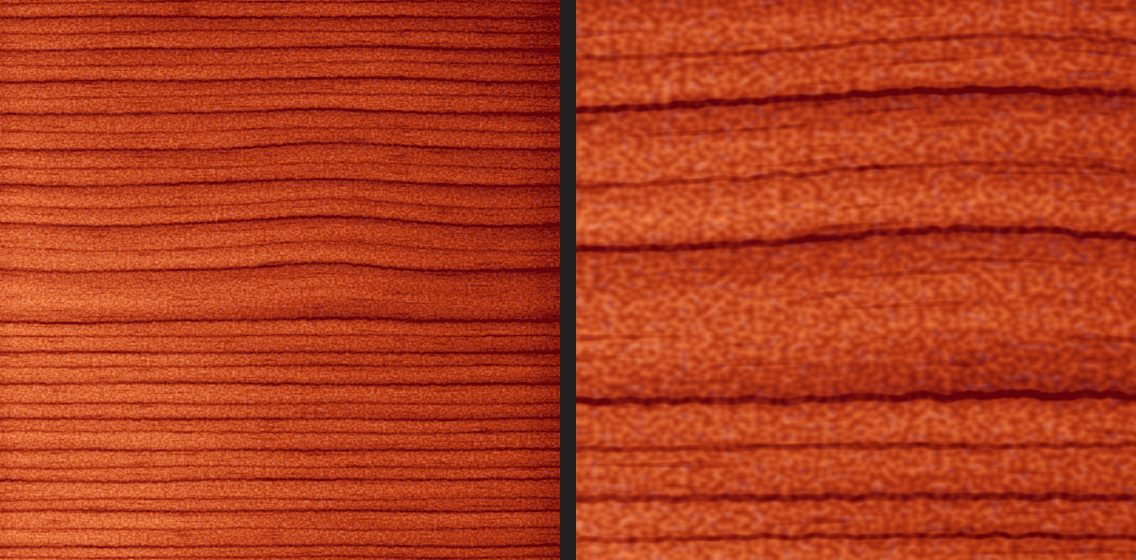
Left, the full canvas; right, a detail of the centre.
Write a Shadertoy shader that draws this texture.

```glsl
// Polished red-orange wood with dark, gently wavy horizontal growth rings.

const vec3 DARK_WOOD  = vec3(0.51, 0.08, 0.035);
const vec3 MID_WOOD   = vec3(0.72, 0.22, 0.075);
const vec3 LIGHT_WOOD = vec3(0.90, 0.45, 0.23);
const vec3 PLUM_TINT  = vec3(0.00, 0.01, 0.025);
const vec3 ROSE_TINT  = vec3(0.00, 0.035, 0.085);

const float RING_ORIGIN   = 0.427;  // height of ring zero, under the wide band
const float LOWER_DENSITY = 35.0;   // lines per canvas height below it
const float UPPER_DENSITY = 21.0;   // the same above it, growing upward
const float UPPER_GROWTH  = 16.0;
const float SWELL_HEIGHT  = 0.015;
const float LINE_WIDTH    = 0.0015;
const float LINE_DEPTH    = 0.46;
const float HALO_DEPTH    = 0.52;
const float GRAIN_DEPTH   = 0.43;
const float DARKEST_TONE  = -0.28;

uint scramble(uint n) {
    n = n * 747796405u + 2891336453u;
    n = ((n >> ((n >> 28u) + 4u)) ^ n) * 277803737u;
    return (n >> 22u) ^ n;
}

float hash(vec2 cell) {
    ivec2 c = ivec2(cell);
    return float(scramble(uint(c.x) + scramble(uint(c.y))) >> 8u) / 16777216.0;
}

float cornerSlope(vec2 cell, vec2 offset) {
    float angle = 6.28319 * hash(cell);
    return dot(vec2(cos(angle), sin(angle)), offset);
}

float gradientNoise(vec2 p) {
    vec2 i = floor(p), f = p - i;
    vec2 u = f * f * f * (f * (f * 6.0 - 15.0) + 10.0);
    vec2 e = vec2(1.0, 0.0);
    float low  = mix(cornerSlope(i, f), cornerSlope(i + e, f - e), u.x);
    float high = mix(cornerSlope(i + e.yx, f - e.yx),
                     cornerSlope(i + 1.0, f - 1.0), u.x);
    return mix(low, high, u.y);
}

// Height above ring zero, bent by a swell strongest just over the wide band.
float bentHeight(vec2 p) {
    float h = p.y - RING_ORIGIN;
    float lift = (h - 0.12) / (h > 0.12 ? 0.33 : 0.11);
    float fade = exp(-lift * lift);
    float across = (p.x - 0.57) / 0.16;
    h -= SWELL_HEIGHT * fade * exp(-across * across);
    h -= 0.010 * (0.4 + 0.6 * fade) * gradientNoise(p * vec2(3.1, 2.0) + 7.3);
    return h;
}

// Returns line darkness in x and the soft shade beside the lines in y.
vec2 growthRings(vec2 p, float pixel) {
    float h = bentHeight(p);
    float ring = h * LOWER_DENSITY, density = LOWER_DENSITY;
    if (h > 0.0) {
        ring = h * (UPPER_DENSITY + UPPER_GROWTH * h);
        density = UPPER_DENSITY + 2.0 * UPPER_GROWTH * h;
    }
    vec2 shade = vec2(0.0);
    float nearest = floor(ring + 0.5);
    for (int k = -2; k <= 2; k++) {
        float id = nearest + float(k);
        if (id == 1.0) continue;  // keeps the wide band clear
        float random = hash(vec2(id, 31.0));
        bool lower = id < 0.0;
        bool major = mod(id, 2.0) < 0.5;
        float jitter = (random - 0.5) * (lower ? 0.60 : 0.16) * (id == 0.0 ? 0.0 : 1.0);
        float wobble = 0.0050 * gradientNoise(vec2(p.x * 4.0, id * 3.7 + 0.4))
                     + 0.0022 * gradientNoise(vec2(p.x * 75.0, id * 5.3 + 0.6));
        float d = (ring - id - jitter) / density + wobble;

        // Thin core, uneven along its length
        float wear = 0.90 + 0.6 * gradientNoise(vec2(p.x * 7.0, id * 2.3 + 0.5));
        float strength = (major ? 1.0 : 0.72 + 0.3 * random) * wear;
        float width = LINE_WIDTH * (major ? 1.15 : 0.75);
        float core = 1.0 - smoothstep(width - pixel, width + 1.3 * pixel + 0.0007, abs(d));
        shade.x = max(shade.x, core * strength);

        // Shade lies on the side that faces the wide band
        float inward = id > 0.0 ? -d : d;
        float spread = inward > 0.0 ? (lower ? 0.008 : 0.016) : 0.0045;
        float weight = major ? (lower ? 0.8 : 1.0) : 0.38;
        shade.y += weight * exp(-abs(d) / spread);
    }
    return shade;
}

vec3 woodColor(float tone) {
    return tone < 0.5 ? mix(DARK_WOOD, MID_WOOD, tone * 2.0)
                      : mix(MID_WOOD, LIGHT_WOOD, tone * 2.0 - 1.0);
}

void mainImage(out vec4 fragColor, in vec2 fragCoord) {
    vec2 p = fragCoord / iResolution.xy;
    vec2 rings = growthRings(p, 1.0 / iResolution.y);

    // Light falls from the left and dims toward the edges
    float tone = 0.99 - 0.54 * p.x + 0.14 * gradientNoise(p * vec2(2.0, 3.0) + 3.1);
    tone -= 0.20 * smoothstep(0.92, 1.0, p.x) + 0.10 * smoothstep(0.03, 0.0, p.x);
    tone -= 0.10 * smoothstep(0.80, 1.0, p.y);

    // Long fibres, short dark dashes and fine speckle
    vec2 along = vec2(p.x, bentHeight(p));
    tone += 0.20 * gradientNoise(along * vec2(3.0, 55.0) + 11.7);
    float dash = gradientNoise(along * vec2(13.0, 175.0) + 5.2);
    tone -= 0.24 * smoothstep(0.22, 0.50, dash);
    float speckle = gradientNoise(p * vec2(197.0, 241.0) + 0.37)
                  + 0.4 * gradientNoise(p * vec2(97.0, 151.0) + 41.9);
    tone += GRAIN_DEPTH * speckle;
    tone -= HALO_DEPTH * min(rings.y, 1.2) + LINE_DEPTH * rings.x;

    // Colour, with a rosy cast on scattered grains
    float rose = smoothstep(0.12, 0.35, gradientNoise(p * vec2(113.0, 167.0) + 23.6));
    vec3 color = woodColor(max(tone, DARKEST_TONE));
    color += PLUM_TINT * min(rings.y, 1.0) + ROSE_TINT * rose * (1.0 - rings.x);
    fragColor = vec4(clamp(color, 0.0, 1.0), 1.0);
}
```
